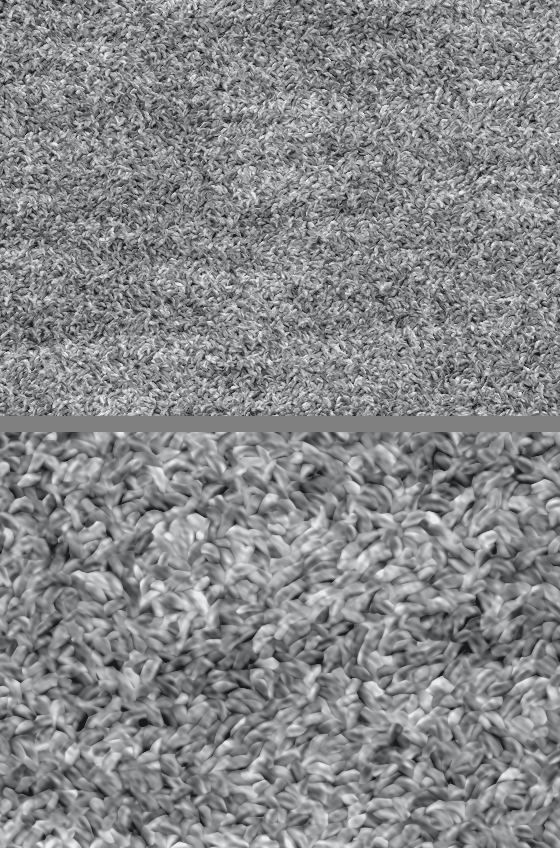
Top: the whole. Bottom: its middle third, enlarged.
This texture is drawn by a Shadertoy shader. Its source:

```glsl
// Grey looped wool carpet: overlapping diagonal tufts of fine fibres with faint rows.
#define TUFTS_PER_HEIGHT 88.0
#define TUFT_HALF_SIZE vec2(1.0, 0.46)
#define MEAN_TONE 0.54
#define TUFT_CONTRAST 0.24
#define FIBRE_CONTRAST 0.42
#define GAP_DEPTH 0.25
#define SIDE_LIGHT 0.09
#define ROW_CONTRAST 0.24
#define FRIZZ_CONTRAST 0.22
#define OVERLAP_SHARPNESS 11.0
#define TINT vec3(-0.003, 0.0, 0.004)

float hash(vec2 p) {
    vec3 q = fract(p.xyx * 0.1031);
    q += dot(q, q.yzx + 33.33);
    return fract((q.x + q.y) * q.z);
}

float noise(vec2 p) {
    vec2 i = floor(p), f = fract(p);
    f = f * f * (3.0 - 2.0 * f);
    return mix(mix(hash(i), hash(i + vec2(1, 0)), f.x),
               mix(hash(i + vec2(0, 1)), hash(i + vec2(1, 1)), f.x), f.y);
}

// Lean to either side of the horizontal, with neighbours tending to agree.
float tuftAngle(vec2 id) {
    float side = hash(id + 71.3) < 0.2 + 0.75 * noise(id * vec2(0.12, 0.3)) ? 1.0 : -1.0;
    return side * mix(0.15, 1.25, hash(id + 29.7));
}

// Long thin rows laid over broad, weak patches.
float rowTone(vec2 id) {
    float rows = noise(id * vec2(0.07, 0.45) + 11.0);
    float patches = noise(id * vec2(0.05, 0.1) + 57.0);
    return 0.65 * rows + 0.35 * patches - 0.5;
}

// Returns the blended tone (x) and surface height (y) of the overlapping tufts.
vec2 tuftSurface(vec2 p) {
    vec2 cell = floor(p);
    float toneSum = 0.0, weightSum = 0.0;
    for (int j = -2; j <= 2; j++)
    for (int i = -2; i <= 2; i++) {
        vec2 id = cell + vec2(i, j);
        vec2 centre = id + vec2(hash(id + 3.1), hash(id + 47.9));
        float angle = tuftAngle(id);
        vec2 along = vec2(cos(angle), sin(angle));
        vec2 d = p - centre;
        vec2 local = vec2(dot(d, along), dot(d, vec2(-along.y, along.x)));
        local.y += 0.18 * (local.x * local.x - 0.3);

        vec2 size = TUFT_HALF_SIZE * mix(0.8, 1.2, hash(id + 13.7));
        vec2 q = local / size;
        float height = 1.0 - dot(q, q) + 0.7 * hash(id + 91.1);
        float weight = exp(OVERLAP_SHARPNESS * max(height, -2.0));

        float fibre = noise(local * vec2(1.1, 3.1) + id * 17.0) - 0.5;
        float tone = TUFT_CONTRAST * (hash(id + 5.3) - 0.5)
                   + FIBRE_CONTRAST * fibre
                   + SIDE_LIGHT * clamp(q.y, -1.0, 1.0)
                   + ROW_CONTRAST * rowTone(id);
        toneSum += weight * tone;
        weightSum += weight;
    }
    return vec2(toneSum / weightSum, log(weightSum) / OVERLAP_SHARPNESS);
}

void mainImage(out vec4 fragColor, in vec2 fragCoord) {
    vec2 p = fragCoord / iResolution.y;
    vec2 surface = tuftSurface(p * TUFTS_PER_HEIGHT + 20.0);

    // Shadow between tufts
    float openness = smoothstep(-0.3, 1.0, surface.y);
    float tone = MEAN_TONE + surface.x + GAP_DEPTH * (openness - 0.84);

    // Loose hairs crossing the tufts
    vec2 hair = mat2(0.8, 0.6, -0.6, 0.8) * p;
    tone += FRIZZ_CONTRAST * (noise(hair * vec2(190.0, 330.0)) - 0.5);

    fragColor = vec4(clamp(vec3(tone) + TINT, 0.1, 0.92), 1.0);
}
```
